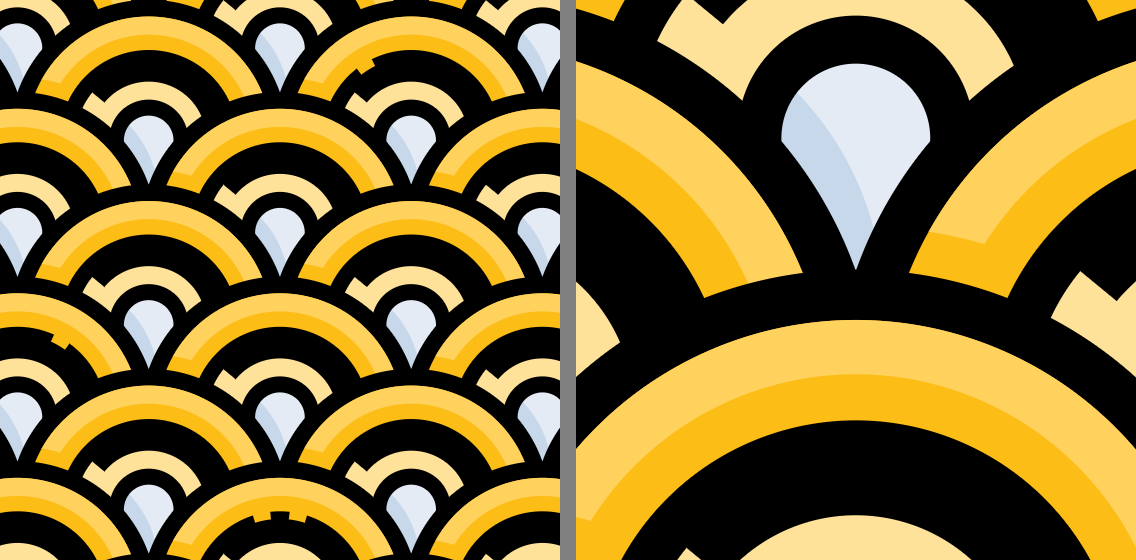
Left: the whole. Right: its middle third, enlarged.
This pattern is drawn by a WebGL 1 fragment shader. Its source:

```glsl
precision highp float;

uniform vec2 u_resolution;

float pixel;

float cover(float d) {
    return clamp(0.5 - d / pixel, 0.0, 1.0);
}

float ring(float r, float inner, float outer) {
    return max(inner - r, r - outer);
}

// Small tooth on the inside of the gold band, present in one cell only
float tooth(vec2 p, vec2 cell, vec2 owner, float degreesFromTop) {
    float turn = atan(p.x, p.y) - radians(degreesFromTop);
    float d = max(abs(turn) * 0.64 - 0.064, ring(length(p), 0.62, 0.7));
    return distance(cell, owner) < 0.5 ? d : 1.0;
}

vec3 scaleColor(vec2 p, vec2 cell) {
    float r = length(p);
    vec3 color = vec3(0.0);

    // Gold band with a few irregular teeth
    float gold = ring(r, 0.678, 0.933);
    gold = min(gold, tooth(p, cell, vec2(3.0, 1.0), -32.0));
    gold = min(gold, tooth(p, cell, vec2(0.0, 4.0), 30.0));
    gold = min(gold, tooth(p, cell, vec2(2.0, 6.0), -12.0));
    gold = min(gold, tooth(p, cell, vec2(2.0, 6.0), 12.0));
    color = mix(color, vec3(0.992, 0.741, 0.09), cover(gold));

    // Highlight stops short of the lower left neighbour
    float highlight = max(ring(r, 0.795, 0.933), 1.172 - distance(p, vec2(-1.0, -0.703)));
    color = mix(color, vec3(1.0, 0.82, 0.365), cover(highlight));

    // Cream arc with a step at its left foot
    float step_ = max(ring(r, 0.3, 0.557), dot(p, vec2(0.636, 0.772)));
    float cream = min(ring(r, 0.3, 0.437), step_);
    color = mix(color, vec3(1.0, 0.886, 0.6), cover(cream));

    // Drop: round cap, its sides are trimmed by the scales below
    float drop = length(vec2(p.x, max(p.y + 0.011, 0.0))) - 0.189;
    float shade = distance(p, vec2(-0.716, -0.443)) - 0.788;
    vec3 blue = mix(vec3(0.894, 0.922, 0.961), vec3(0.784, 0.847, 0.922), cover(shade));
    return mix(color, blue, cover(drop));
}

void main() {
    // One unit is half the distance between scales in a row; y runs down
    vec2 uv = gl_FragCoord.xy / u_resolution;
    vec2 pos = vec2(uv.x, 1.0 - uv.y) * 4.267;
    pixel = 4.267 / min(u_resolution.x, u_resolution.y);

    // Lower rows overlap upper ones
    vec3 color = vec3(0.0);
    for (int i = -1; i <= 7; i++) {
        float row = float(i);
        float shift = mod(row, 2.0);
        float column = 2.0 * floor((pos.x - 0.133 - shift) * 0.5 + 0.5) + shift;
        vec2 p = vec2(pos.x - 0.133 - column, 0.356 + row * 0.703 - pos.y);
        color = mix(color, scaleColor(p, vec2(column, row)), cover(length(p) - 1.061));
    }
    gl_FragColor = vec4(color, 1.0);
}
```
